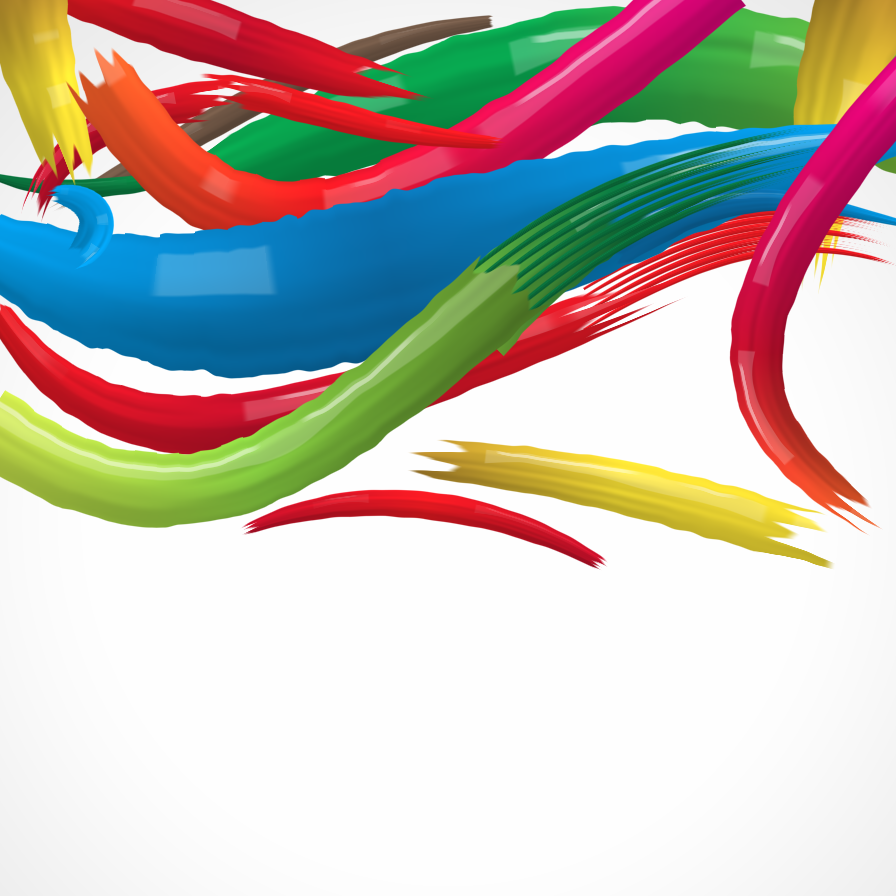
Give the GLSL for this background, as a WebGL 2 fragment shader.

```glsl
#version 300 es
precision highp float;
uniform vec2 u_resolution;
out vec4 fragColor;

#define GRID 768.0
#define STEPS 20
#define GLOSS 0.55
#define GRAIN 0.16
#define VIGNETTE 0.1

const vec3 RED = vec3(0.93, 0.1, 0.13), CRIMSON = vec3(0.77, 0.06, 0.17);
const vec3 ORANGE = vec3(0.96, 0.4, 0.16), MAGENTA = vec3(0.88, 0.01, 0.5);
const vec3 GOLD = vec3(0.72, 0.53, 0.18), YELLOW = vec3(0.95, 0.86, 0.2);
const vec3 GREEN = vec3(0.03, 0.63, 0.3), FOREST = vec3(0.04, 0.45, 0.24);
const vec3 LEAF = vec3(0.46, 0.7, 0.22), LIME = vec3(0.79, 0.88, 0.29);
const vec3 SKY = vec3(0.01, 0.6, 0.89), OCEAN = vec3(0.04, 0.43, 0.67);
const vec3 BROWN = vec3(0.45, 0.35, 0.28);

vec2 pos;    // current point in grid units, from the upper left
vec3 paint;  // colour gathered so far
float px;    // size of one pixel in grid units

float hash(vec2 v) { return fract(sin(dot(v, vec2(127.1, 311.7))) * 43758.5453); }

float noise(vec2 v) {
  vec2 i = floor(v), f = fract(v), e = vec2(0, 1);
  f = f * f * (3.0 - 2.0 * f);
  return mix(mix(hash(i), hash(i + e.yx), f.x), mix(hash(i + e), hash(i + e.yy), f.x), f.y);
}

vec2 bezier(vec4 ab, vec4 cd, float t) {
  float u = 1.0 - t;
  return u * u * (u * ab.xy + 3.0 * t * ab.zw) + t * t * (3.0 * u * cd.xy + t * cd.zw);
}

// Glossy stroke: spine, half widths, colours along it, torn length of both ends
void stroke(vec4 ab, vec4 cd, vec3 w, vec3 c0, vec3 c1, vec3 c2, vec2 rag) {
  vec2 a = ab.xy, b = ab.zw, c = cd.xy, d = cd.zw;
  float reach = max(w.x, max(w.y, w.z)) * 1.2 + 2.0;
  vec2 lo = min(min(a, b), min(c, d)) - reach, hi = max(max(a, b), max(c, d)) + reach;
  if (any(lessThan(pos, lo)) || any(greaterThan(pos, hi))) return;

  // nearest point on the spine
  float best = GRID, t = 0.0;
  vec2 from = a;
  for (int i = 0; i < STEPS; i++) {
    vec2 to = bezier(ab, cd, float(i + 1) / float(STEPS)), seg = to - from, rel = pos - from;
    float h = clamp(dot(rel, seg) / dot(seg, seg), 0.0, 1.0), dist = length(rel - seg * h);
    if (dist < best) { best = dist; t = (float(i) + h) / float(STEPS); }
    from = to;
  }
  float u = 1.0 - t;
  vec2 dir = normalize(u * u * (b - a) + 2.0 * u * t * (c - b) + t * t * (d - c));
  float off = dot(pos - bezier(ab, cd, t), vec2(dir.y, -dir.x));

  // wavering sides and torn ends
  float seed = a.x + a.y, len = length(d - a);
  float width = max(mix(w.x, w.z, t) + 2.0 * u * t * (2.0 * w.y - w.x - w.z), 0.8);
  width *= 0.92 + 0.1 * noise(vec2(t * len / 14.0, seed + sign(off)));
  float s = off / width;
  vec2 tear = rag * vec2(noise(vec2(s * 4.0, seed)), noise(vec2(s * 5.0, len)));
  vec2 ends = smoothstep(vec2(0), px + px * 4.0 * rag / width, vec2(t, u) * len - tear);
  float mask = smoothstep(px, -px, abs(off) - width) * ends.x * ends.y;

  // body colour, streaks and wet highlights
  vec3 tint = mix(mix(c0, c1, min(t * 2.0, 1.0)), c2, max(t * 2.0 - 1.0, 0.0));
  tint *= mix(0.8, 1.06, smoothstep(-1.0, 0.8, s));
  tint *= 1.0 + GRAIN * (noise(vec2(s * 5.0 + seed, t * 4.0)) - 0.6);
  float wave = noise(vec2(t * 7.0, seed)), thick = smoothstep(5.0, 20.0, width);
  float sheet = smoothstep(0.0, 0.06, s + 0.2 - wave * 0.5) * smoothstep(0.72, 0.66, s);
  float line = smoothstep(0.1, 0.04, abs(s - 0.78 + 0.25 * wave));
  float shine = max(0.2 * sheet * smoothstep(0.4, 0.44, wave), GLOSS * line * smoothstep(0.5, 0.7, wave));
  paint = mix(paint, mix(min(tint, 1.0), vec3(1), thick * shine), mask);
}

// Fan of thin bristle marks
void bristles(vec4 ab, vec4 cd, vec2 fan, vec3 tint) {
  for (int i = 0; i < 7; i++) {
    float k = float(i) - 3.0;
    vec4 shift = vec4(fan, fan) * k;
    stroke(ab + shift, cd + shift * 0.7, vec3(1, 3, 1), tint, tint, tint, vec2(0, 120.0 * hash(vec2(k, cd.x))));
  }
}

void main() {
  pos = vec2(gl_FragCoord.x / u_resolution.x, 1.0 - gl_FragCoord.y / u_resolution.y) * GRID;
  px = 0.8 * GRID / u_resolution.y;
  paint = vec3(0.998 - VIGNETTE * smoothstep(0.35, 0.85, length(pos / GRID - vec2(0.5, 0.58))));

  // upper tangle
  stroke(vec4(35, 188, 170, 120), vec4(270, 35, 425, 18), vec3(5, 13, 5), BROWN, BROWN, BROWN, vec2(50, 5));
  stroke(vec4(150, 165, 340, 90), vec4(560, -10, 790, 110), vec3(22, 49, 48), GREEN, GREEN, LEAF, vec2(70, 0));
  stroke(vec4(-20, 146, 40, 170), vec4(110, 165, 190, 140), vec3(1, 8, 4), FOREST, FOREST, GREEN, vec2(0));
  stroke(vec4(25, 195, 40, 120), vec4(110, 85, 210, 85), vec3(9, 15, 18), CRIMSON, CRIMSON, RED, vec2(40));
  stroke(vec4(55, -15, 150, 20), vec4(240, 50, 385, 88), vec3(24, 26, 9), RED, CRIMSON, RED, vec2(0, 80));
  stroke(vec4(20, -20, 25, 50), vec4(45, 90, 68, 172), vec3(38, 30, 18), GOLD, YELLOW, YELLOW, vec2(0, 65));
  bristles(vec4(500, 75, 550, 40), vec4(590, 10, 635, -15), vec2(9, 3), MAGENTA);
  stroke(vec4(70, 35, 190, 270), vec4(335, 215, 620, -20), vec3(28, 33, 33), ORANGE, RED, MAGENTA, vec2(45, 0));
  stroke(vec4(165, 75, 240, 75), vec4(310, 120, 444, 123), vec3(12, 13, 4), RED, RED, RED, vec2(60, 15));
  stroke(vec4(750, -20, 715, 70), vec4(705, 130, 692, 265), vec3(42, 34, 12), GOLD, YELLOW, YELLOW, vec2(0, 90));

  // red sweep
  bristles(vec4(500, 262, 600, 200), vec4(680, 180, 775, 215), vec2(0, 7), RED);
  stroke(vec4(-5, 262, 110, 445), vec4(300, 350, 610, 230), vec3(10, 27, 14), RED, CRIMSON, RED, vec2(10, 95));

  // blue wave
  stroke(vec4(-12, 210, 240, 340), vec4(400, 175, 780, 118), vec3(30, 69, 12), SKY, OCEAN, SKY, vec2(0));
  stroke(vec4(38, 168, 80, 160), vec4(105, 200, 55, 226), vec3(5, 15, 10), SKY, SKY, SKY, vec2(8));
  stroke(vec4(520, 215, 630, 150), vec4(690, 172, 775, 192), vec3(20, 10, 3), OCEAN, OCEAN, SKY, vec2(20, 0));

  // green sweep
  stroke(vec4(405, 278, 490, 195), vec4(560, 155, 720, 125), vec3(38, 27, 5), LEAF, FOREST, FOREST, vec2(0, 190));
  bristles(vec4(400, 275, 490, 192), vec4(580, 145, 745, 120), vec2(6, 8), FOREST);
  stroke(vec4(-14, 362, 170, 490), vec4(270, 390, 455, 228), vec3(34, 32, 36), LIME, LEAF * 1.15, LEAF * 0.8, vec2(0, 30));

  // right ribbon
  stroke(vec4(760, 452, 620, 370), vec4(590, 270, 795, 55), vec3(13, 23, 24), ORANGE, CRIMSON, MAGENTA, vec2(50, 0));

  // lower marks
  stroke(vec4(338, 391, 470, 398), vec4(590, 428, 722, 470), vec3(15, 23, 24), GOLD, YELLOW, YELLOW, vec2(60, 90));
  stroke(vec4(205, 457, 300, 412), vec4(430, 428, 522, 488), vec3(4, 12, 5), CRIMSON, RED, CRIMSON, vec2(15));
  fragColor = vec4(paint, 1);
}
```
